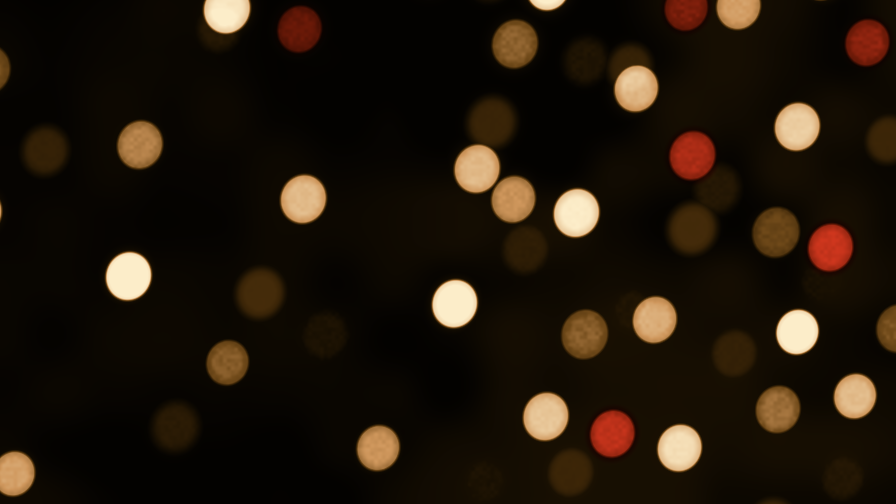
Write a WebGL 2 fragment shader that draws this background.

```glsl
#version 300 es
precision highp float;
// Out-of-focus warm lights at night: soft oval discs on jittered grids, denser
// on the right, over a dim noise haze. Everything adds up to one "heat" value,
// which a six-colour ramp turns from near black to cream; a few discs are red.

uniform vec2 u_resolution;
out vec4 fragColor;

// Ramp colours, one per unit of heat
const vec3 RAMP[6] = vec3[6](
    vec3(0.010, 0.006, 0.001),  // night
    vec3(0.11, 0.07, 0.01),     // umber
    vec3(0.24, 0.15, 0.03),     // bronze
    vec3(0.44, 0.29, 0.10),     // amber
    vec3(0.81, 0.59, 0.36),     // tan
    vec3(0.99, 0.93, 0.79));    // cream
const vec3 RED_TINT = vec3(1.0, 0.36, 0.32);

// Lengths are in canvas heights
const float LIGHT_CELL = 0.16, LIGHT_RADIUS = 0.045, LIGHT_EDGE = 0.10;
const float FAINT_CELL = 0.20, FAINT_RADIUS = 0.049, FAINT_EDGE = 0.26;
const vec2 LIGHT_HEAT = vec2(5.3, 2.7);   // brightest, dimmest
const vec2 FAINT_HEAT = vec2(2.2, 0.6);
const vec2 LIGHT_DENSITY = vec2(0.23, 0.64);  // left, right
const vec2 FAINT_DENSITY = vec2(0.25, 0.60);
const vec2 DENSITY_STEP = vec2(0.38, 0.60);   // where left turns to right
const float OVAL = 1.08;
const float TILT = 0.35;
const float RED_CHANCE = 0.22;
const float HALO = 0.7;
const float HAZE_HEAT = 0.8;
const float MOTTLE = 0.35;

float hash(vec2 p) {
    return fract(sin(dot(p, vec2(127.1, 311.7))) * 43758.5453);
}

float noise(vec2 p) {
    vec2 i = floor(p), f = fract(p);
    f = f * f * (3.0 - 2.0 * f);
    return mix(mix(hash(i), hash(i + vec2(1, 0)), f.x),
               mix(hash(i + vec2(0, 1)), hash(i + vec2(1, 1)), f.x), f.y);
}

float rightness(float u) {
    return smoothstep(DENSITY_STEP.x, DENSITY_STEP.y, u);
}

// Blends overlapping lights without adding them in full
float overlap(float a, float b) {
    return max(a, b) + 0.15 * min(a, b);
}

// One layer of scattered discs; returns heat and amount of red
vec2 discLayer(vec2 p, float aspect, float cell, float radius, float edge,
               vec2 heatRange, vec2 densityRange, float seed) {
    float heat = 0.0, red = 0.0;
    vec2 home = floor(p / cell);
    float cosT = cos(TILT), sinT = sin(TILT);
    for (int y = -1; y <= 1; y++)
    for (int x = -1; x <= 1; x++) {
        vec2 id = home + vec2(x, y);
        float density = mix(densityRange.x, densityRange.y,
                            rightness((id.x + 0.5) * cell / aspect));
        // Evenly spread rank keeps the shares of bright and dim stable
        float rank = fract(dot(id, vec2(0.7549, 0.5698)) + seed) / density;
        if (rank > 1.0) continue;

        vec2 jitter = vec2(hash(id + seed), hash(id + seed + 17.3));
        vec2 q = p - (id + 0.08 + 0.84 * jitter) * cell;
        q = vec2(cosT * q.x - sinT * q.y, (sinT * q.x + cosT * q.y) / OVAL);
        float size = radius * mix(0.93, 1.05, hash(id + seed + 41.9));
        float d = length(q) / size;

        // Body with a darker rim and faint grain, then a thin glow around it
        float level = mix(heatRange.x, heatRange.y, rank);
        float body = level - 0.45 * smoothstep(0.55, 1.0, d)
                   + MOTTLE * (noise(p * 130.0) - 0.5) * rank;
        float mask = 1.0 - smoothstep(1.0 - edge, 1.0 + edge, d);
        float glow = HALO * level / 5.0 * exp(-4.5 * max(d - 1.0, 0.0));
        heat = overlap(heat, max(body * mask, glow));

        float isRed = step(0.55, rank) * step(hash(id + seed + 73.1), RED_CHANCE);
        red = max(red, isRed * (1.0 - smoothstep(1.0, 1.3, d)));
    }
    return vec2(heat, red);
}

vec3 ramp(float heat) {
    vec3 colour = RAMP[0];
    for (int i = 1; i < 6; i++)
        colour = mix(colour, RAMP[i], clamp(heat - float(i - 1), 0.0, 1.0));
    return colour;
}

void main() {
    vec2 p = gl_FragCoord.xy / u_resolution.y;
    float aspect = u_resolution.x / u_resolution.y;

    // Dim haze, stronger on the right
    float cloud = 0.65 * noise(p * 3.5 + 5.0) + 0.35 * noise(p * 9.0 + 21.0);
    float haze = HAZE_HEAT * smoothstep(0.35, 0.85, cloud)
               * mix(0.55, 1.0, rightness(p.x / aspect));

    vec2 faint = discLayer(p, aspect, FAINT_CELL, FAINT_RADIUS, FAINT_EDGE,
                           FAINT_HEAT, FAINT_DENSITY, 0.37);
    vec2 light = discLayer(p, aspect, LIGHT_CELL, LIGHT_RADIUS, LIGHT_EDGE,
                           LIGHT_HEAT, LIGHT_DENSITY, 0.11);

    float heat = overlap(overlap(haze, faint.x), light.x);
    float red = max(light.y, faint.y * (1.0 - smoothstep(1.0, 3.0, light.x)));
    fragColor = vec4(ramp(heat) * mix(vec3(1.0), RED_TINT, red), 1.0);
}
```
